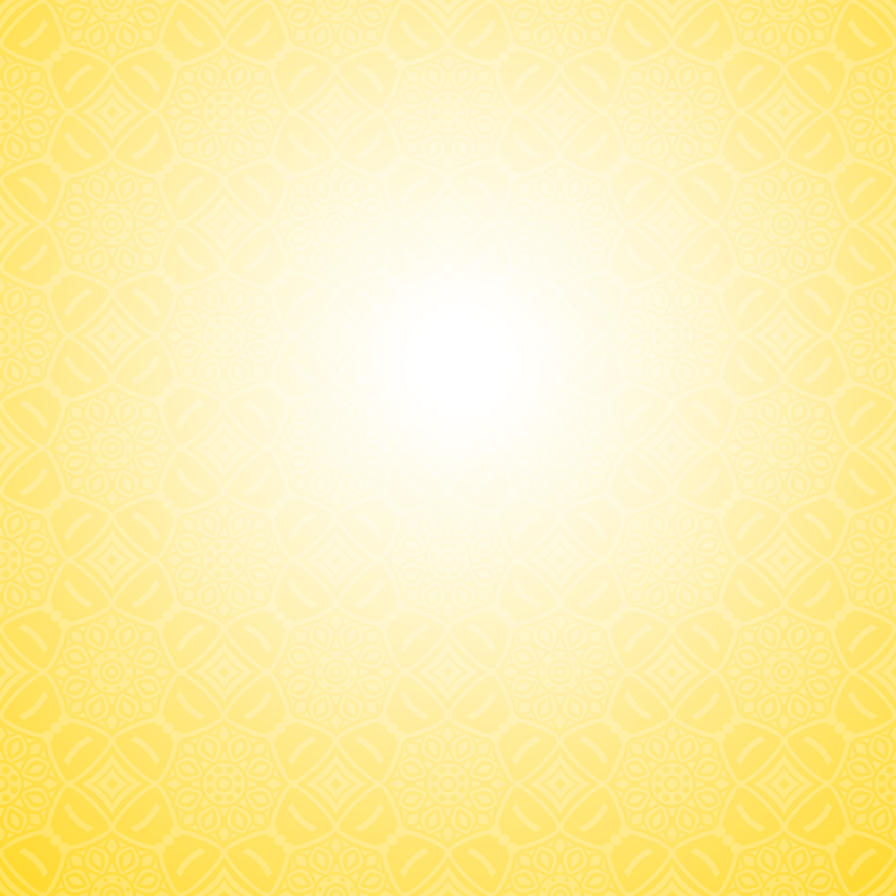
A Shadertoy shader for this background:

```glsl
// Pale golden damask of flowers and curved diamonds around an off-centre white glow.

const vec2  GLOW_CENTRE  = vec2(0.515, 0.597);
const float GLOW_CORE    = 0.05;   // radius of the pure white core
const float CELLS        = 8.0;    // lattice steps across the canvas
const float GROUND_DEPTH = 1.10;   // colour strength of the bare ground
const float LIGHT_DEPTH  = 0.85;   // colour strength of the light ornament
const float GREEN_DROP   = 0.18;   // loss of green relative to blue
const float LINE         = 0.02;   // half width of light lines, in cells
const float GROOVE       = 0.014;  // half width of dark lines, in cells
const float FLOWER_R     = 0.62;
const float DIAMOND_R    = 0.43;
const float PI           = 3.14159265;

float edgeWidth; // softness of an edge, in cells

float fill(float d) { return 1.0 - smoothstep(-edgeWidth, edgeWidth, d); }
float stroke(float d, float halfWidth) { return fill(abs(d) - halfWidth); }

// Nearest lattice point whose coordinates have an even sum
vec2 nearestEven(vec2 p) {
    vec2 k = floor(0.5 * vec2(p.x + p.y, p.x - p.y) + 0.5);
    return vec2(k.x + k.y, k.x - k.y);
}

// Turns p into the wedge nearest the x axis, for eight sectors
vec2 foldEight(vec2 p, float offset) {
    float sector = PI / 4.0;
    float a = atan(p.y, p.x) - offset;
    a -= sector * floor(a / sector + 0.5);
    return length(p) * vec2(cos(a), sin(a));
}

// Leaf along the x axis, widest past its middle and pointed at its tip
float leaf(vec2 p, float start, float end, float halfWidth) {
    float t = clamp((p.x - start) / (end - start), 0.0, 1.0);
    float side = abs(p.y) - halfWidth * sin(PI * pow(t, 1.25));
    return max(0.85 * side, max(start - p.x, p.x - end));
}

float flower(vec2 p, bool dottedHeart) {
    float r = length(p);
    vec2 axis = foldEight(p, 0.0);
    vec2 between = foldEight(p, PI / 8.0);

    // Pointed rim: a light outline, a groove, then a light body
    float rim = r - FLOWER_R + 0.10 * sqrt(abs(sin(4.0 * atan(p.y, p.x))) + 0.001);
    float tone = max(stroke(rim, LINE), fill(rim + 0.055));
    tone = max(tone, fill(length(axis - vec2(FLOWER_R, 0.0)) - 0.035));

    // Outer petal tips, half hidden behind the inner petals
    float outer = leaf(axis, 0.30, 0.53, 0.06);
    tone *= 1.0 - stroke(outer, GROOVE);

    // Eight petals: dark contour, light band, dark loop, light core
    float petal = leaf(between, 0.17, 0.49, 0.125);
    tone = mix(tone, 1.0, fill(petal));
    tone *= 1.0 - stroke(petal, GROOVE);
    tone *= 1.0 - stroke(petal + 0.06, 1.2 * GROOVE);

    // Heart: a wheel of dark dots or concentric rings
    float heart = 1.0;
    if (dottedHeart) {
        heart -= fill(length(between - vec2(0.135, 0.0)) - 0.033);
        heart *= 1.0 - stroke(r - 0.06, GROOVE);
    } else {
        heart -= stroke(r - 0.045, GROOVE) + stroke(r - 0.10, GROOVE);
        heart *= 1.0 - fill(length(between - vec2(0.155, 0.0)) - 0.02);
    }
    tone = mix(tone, heart, fill(r - 0.19));
    return tone * (1.0 - stroke(r - 0.20, GROOVE));
}

// Curved diamond with nested outlines and a bracket on each diagonal side
float diamond(vec2 p) {
    vec2 q = pow(abs(p) + 0.0001, vec2(0.8));
    float size = pow(q.x + q.y, 1.0 / 0.8);
    float tone = stroke(size - DIAMOND_R + 0.03, 0.03);
    tone = max(tone, fill(size - 0.28));
    tone *= 1.0 - stroke(size - 0.17, 0.02);
    tone *= 1.0 - fill(size - 0.06);
    float diagonalSide = fill(abs(abs(p.x) - abs(p.y)) - 0.22);
    return max(tone, diagonalSide * stroke(length(p) - 0.45, 0.028));
}

// Beads bridging diagonal neighbours among the flowers
float beads(vec2 p) {
    vec2 cell = floor(p);
    vec2 l = fract(p) - 0.5;
    float turn = mod(cell.x + cell.y, 2.0) < 0.5 ? -1.0 : 1.0;
    vec2 q = vec2(l.x + turn * l.y, l.y - turn * l.x) / sqrt(2.0);
    float tone = 0.0;
    for (int i = -1; i <= 1; i++) {
        vec2 bead = vec2(float(i) * 0.11, 0.0);
        tone = max(tone, fill(length(q - bead) - 0.052));
    }
    return tone;
}

void mainImage(out vec4 fragColor, in vec2 fragCoord) {
    vec2 uv = fragCoord / iResolution.xy;
    vec2 p = uv * CELLS;
    edgeWidth = 0.75 * CELLS / iResolution.y;

    // Ornament, from 0 on dark ground to 1 on its light parts
    vec2 shift = vec2(1.0, 0.0);
    vec2 bloom = nearestEven(p - shift) + shift;
    float tone = flower(p - bloom, mod(bloom.y, 2.0) > 0.5);
    tone = max(tone, diamond(p - nearestEven(p)));
    tone = max(tone, beads(p));

    // Radial glow: depth grows from white to deep yellow
    float depth = max(length(uv - GLOW_CENTRE) - GLOW_CORE, 0.0);
    depth *= 0.80 + 0.24 * smoothstep(0.1, 0.5, depth);
    depth *= mix(GROUND_DEPTH, LIGHT_DEPTH, tone);
    vec3 color = 1.0 - depth * vec3(0.0, GREEN_DROP, 1.0);
    fragColor = vec4(clamp(color, 0.0, 1.0), 1.0);
}
```
